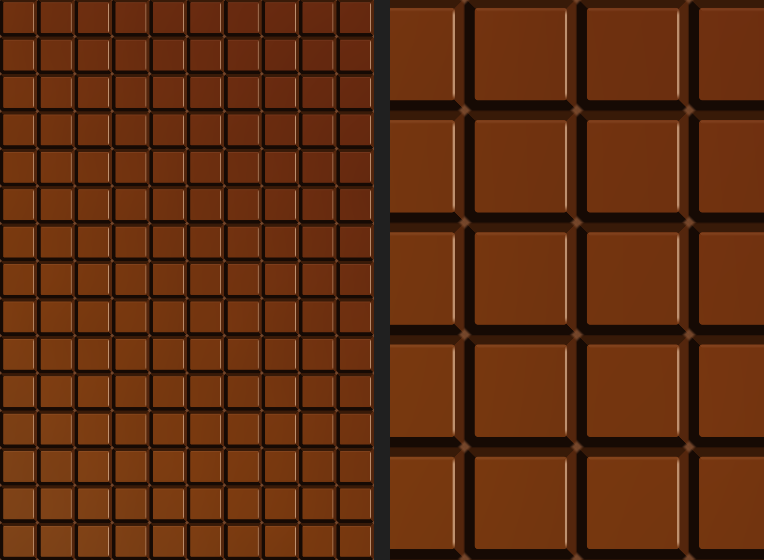
Left, the full canvas; right, a detail of the centre.
Reproduce this pattern procedurally as a WebGL 1 fragment shader.

```glsl
precision highp float;
// Chocolate bar: ten columns of square tiles with rounded faces and mitred bevels.
// Each bevel side has its own shade; a thin gloss line marks the right face edge,
// pale glints sit at the tile corners, and a diagonal gradient tints the whole slab.
uniform vec2 u_resolution;

const float COLUMNS = 10.0;
const float BEVEL = 0.088;        // bevel width, in tiles
const float CORNER_RADIUS = 0.03;

const vec3 SHADOW = vec3(0.085, 0.038, 0.016);
const vec3 TOP_BEVEL = vec3(0.22, 0.10, 0.03);
const vec3 RIGHT_BEVEL = vec3(0.33, 0.15, 0.05);
const vec3 GLOSS = vec3(0.80, 0.63, 0.50);
const vec3 GLINT = vec3(0.51, 0.31, 0.19);

float hash(vec2 p) {
  return fract(sin(dot(p, vec2(127.1, 311.7))) * 43758.5453);
}

float valueNoise(vec2 p) {
  vec2 i = floor(p);
  vec2 f = fract(p);
  f = f * f * (3.0 - 2.0 * f);
  float low = mix(hash(i), hash(i + vec2(1.0, 0.0)), f.x);
  float high = mix(hash(i + vec2(0.0, 1.0)), hash(i + 1.0), f.x);
  return mix(low, high, f.y);
}

float roundedBox(vec2 p, float halfSize, float radius) {
  vec2 q = abs(p) - halfSize + radius;
  return length(max(q, 0.0)) + min(max(q.x, q.y), 0.0) - radius;
}

// Tint from the warm lower left to the redder upper right
vec3 slabColor(vec2 uv) {
  float t = uv.x + uv.y;
  vec3 warm = mix(vec3(0.50, 0.265, 0.095), vec3(0.475, 0.225, 0.06),
                  smoothstep(0.0, 0.9, t));
  return mix(warm, vec3(0.40, 0.16, 0.06), smoothstep(0.7, 2.2, t));
}

// Four bevel sides meeting on the diagonals, with p centred on the tile
vec3 bevelColor(vec2 p, float blur) {
  vec3 across = mix(SHADOW, RIGHT_BEVEL, step(0.0, p.x));
  vec3 along = mix(SHADOW, TOP_BEVEL, step(0.0, p.y));
  float mitre = smoothstep(-blur, blur, abs(p.y) - abs(p.x));
  vec3 color = mix(across, along, mitre);
  // Crease between neighbouring tiles
  float border = 0.5 - max(abs(p.x), abs(p.y));
  return mix(SHADOW, color, smoothstep(-0.01, 0.018, border));
}

// Thin upright line, fading out at both ends
float glossLine(vec2 p, float x, float halfWidth, float blur) {
  float line = 1.0 - smoothstep(halfWidth - blur, halfWidth + blur, abs(p.x - x));
  return line * (1.0 - smoothstep(0.34, 0.41, abs(p.y)));
}

// Small diamond at the meeting point of four tiles
float cornerGlint(vec2 p, float size) {
  vec2 q = 0.5 - abs(p);
  return 1.0 - smoothstep(size * 0.35, size, q.x + q.y);
}

void main() {
  vec2 uv = gl_FragCoord.xy / u_resolution.x;
  vec2 grid = uv * COLUMNS;
  vec2 p = fract(grid) - 0.5;
  float blur = 0.5 * COLUMNS / u_resolution.x;

  // Face with faint sheen, varying slightly from tile to tile
  vec3 face = slabColor(uv);
  face *= 0.99 + 0.02 * hash(floor(grid));
  face *= 0.985 + 0.03 * valueNoise(grid * 0.8);
  face *= 1.0 + 0.03 * (p.y - p.x);

  float edge = roundedBox(p, 0.5 - BEVEL, CORNER_RADIUS);
  float rim = 1.0 - smoothstep(0.0, 0.025, abs(edge + 0.012));
  face += 0.05 * rim * step(abs(p.x), p.y);

  // Assemble bevels, face and highlights
  vec3 color = bevelColor(p, blur);
  color = mix(color, face, 1.0 - smoothstep(-blur, blur, edge));
  color = mix(color, GLOSS, 0.85 * glossLine(p, 0.402, 0.011, blur * 0.7));
  color = mix(color, GLINT, 0.85 * cornerGlint(p, 0.075));

  gl_FragColor = vec4(color, 1.0);
}
```
